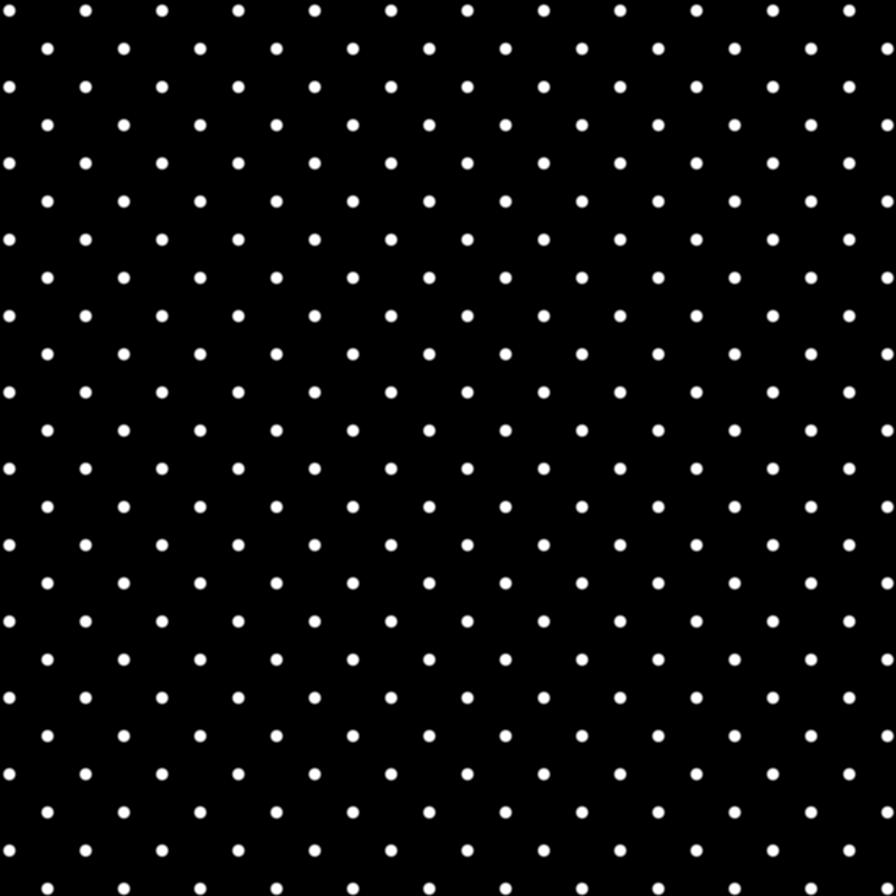
A Shadertoy shader for this pattern:

```glsl
// Small soft-edged white polka dots in a staggered grid on black.

const float PITCH = 0.08522;                   // spacing of dots along a row
const float DOT_RADIUS = 0.0066;
const float EDGE_SOFTNESS = 0.0022;            // half-width of the blurred rim
const vec2 FIRST_DOT = vec2(0.0105, 0.9881);   // centre of the top left dot
const vec3 GROUND_COLOR = vec3(0.0);
const vec3 DOT_COLOR = vec3(1.0);

// Distance to the nearest point of a square lattice through the origin
float latticeDistance(vec2 p, float pitch) {
    vec2 cell = p / pitch;
    return length(cell - floor(cell + 0.5)) * pitch;
}

// Two lattices, the second shifted by half a cell both ways
float staggeredDistance(vec2 p, float pitch) {
    return min(latticeDistance(p, pitch),
               latticeDistance(p - 0.5 * pitch, pitch));
}

// Coverage of a disc with a soft rim
float softDisc(float dist, float radius, float softness) {
    return 1.0 - smoothstep(radius - softness, radius + softness, dist);
}

void mainImage(out vec4 fragColor, in vec2 fragCoord) {
    float canvasSize = min(iResolution.x, iResolution.y);
    vec2 uv = fragCoord / canvasSize;

    // Keep the rim at least one pixel wide on small canvases
    float softness = max(EDGE_SOFTNESS, 0.75 / canvasSize);

    float dist = staggeredDistance(uv - FIRST_DOT, PITCH);
    float dotMask = softDisc(dist, DOT_RADIUS, softness);
    fragColor = vec4(mix(GROUND_COLOR, DOT_COLOR, dotMask), 1.0);
}
```
